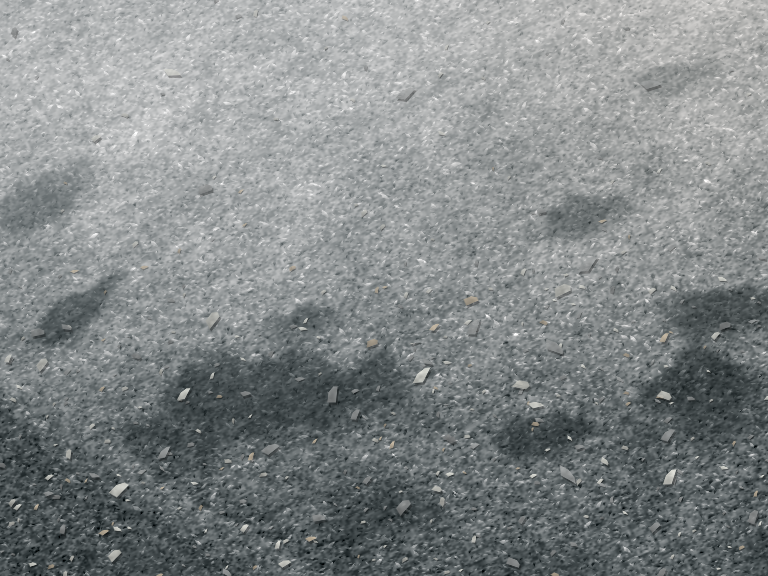
Give the GLSL for this texture, as a WebGL 2 fragment shader.

```glsl
#version 300 es
precision highp float;
// Hazy slope of dark shale gravel with shaded hollows, a near ridge and pale stones.
uniform vec2 u_resolution;
out vec4 fragColor;

const float SLOPE_DARK = 0.365, SLOPE_LIGHT = 0.715; // brightness at the foot and in the haze
const float HAZE_TILT = 0.15;                        // haze loss towards the right
const float FLAKE_ANGLE = 0.45;                      // common lie of the flakes
const float FLAKE_CONTRAST = 0.40, GRIT_CONTRAST = 0.42;
const float RIDGE_HEIGHT = 0.34, RIDGE_FALL = 0.60;
const vec3 COOL_SHADE = vec3(-0.023, 0.007, 0.015);
const vec3 WARM_HAZE = vec3(0.010, 0.0, -0.010);
const vec3 CHALK = vec3(0.84, 0.84, 0.81);
const vec3 SANDSTONE = vec3(0.76, 0.70, 0.61);
const vec3 SLATE = vec3(0.58, 0.59, 0.59);
// Hollows: centre xy, radii xy, in canvas heights
const int HOLLOW_COUNT = 9;
const vec4 HOLLOWS[HOLLOW_COUNT] = vec4[](
    vec4(0.09, 0.65, 0.20, 0.06), vec4(0.17, 0.48, 0.13, 0.04), vec4(0.53, 0.44, 0.11, 0.05),
    vec4(0.50, 0.28, 0.28, 0.15), vec4(1.25, 0.45, 0.16, 0.06), vec4(1.20, 0.31, 0.22, 0.08),
    vec4(0.94, 0.23, 0.15, 0.05), vec4(1.02, 0.63, 0.13, 0.05), vec4(1.18, 0.85, 0.11, 0.06));

vec3 hash3(vec2 cell, float seed) {
    uvec3 v = uvec3(ivec3(vec3(cell, seed)) + 4096) * 1664525u + 1013904223u;
    v.x += v.y * v.z; v.y += v.z * v.x; v.z += v.x * v.y;
    v ^= v >> 16u;
    v.x += v.y * v.z; v.y += v.z * v.x; v.z += v.x * v.y;
    return vec3(v >> 8u) * exp2(-24.0);
}

float noise(vec2 p, float seed) {
    vec2 i = floor(p), f = fract(p), e = vec2(0.0, 1.0);
    f = f * f * (3.0 - 2.0 * f);
    return mix(mix(hash3(i, seed).x, hash3(i + e.yx, seed).x, f.x),
               mix(hash3(i + e.xy, seed).x, hash3(i + e.yy, seed).x, f.x), f.y);
}

// Fractal noise centred on zero
float mottle(vec2 p, float seed) {
    float sum = -0.48, amp = 0.5;
    for (int i = 0; i < 5; i++) {
        sum += amp * noise(p, seed + float(i));
        p = p * 2.03 + 7.1;
        amp *= 0.5;
    }
    return sum;
}

vec2 rotate(vec2 p, float a) {
    return vec2(cos(a) * p.x + sin(a) * p.y, cos(a) * p.y - sin(a) * p.x);
}

// Scattered angular chips: x = coverage, y = tone, z = kind
vec3 chips(vec2 p, float scale, float density, float radius, float seed) {
    vec2 q = p * scale;
    float soft = 0.5 * scale / u_resolution.y;
    vec3 best = vec3(0.0);
    for (int k = 0; k < 9; k++) {
        vec2 id = floor(q) + vec2(k % 3 - 1, k / 3 - 1);
        vec3 place = hash3(id, seed), form = hash3(id, seed + 50.0);
        if (place.x > density) continue;
        vec2 offset = q - id - place.yz;
        float r = radius * mix(0.45, 1.0, form.z * form.z);
        vec2 c = rotate(offset, FLAKE_ANGLE + (form.x - 0.5) * 2.0);
        c.x += c.y * (form.y - 0.5) * 1.6;
        float d = max(max(abs(c.x) * 0.52, abs(c.y)), 0.5 * c.x + 0.75 * c.y) - r;
        float cover = smoothstep(-soft, soft, -d);
        float tone = form.y + 0.25 * clamp(offset.y / r, -1.0, 1.0);
        if (cover > best.x) best = vec3(cover, tone, fract(form.y * 17.0));
    }
    return best;
}

float hollowShade(vec2 p) {
    float ragged = 1.3 * mottle(p * 9.0, 11.0) + 0.5 * mottle(p * 34.0, 21.0);
    float shade = 0.0;
    for (int i = 0; i < HOLLOW_COUNT; i++) {
        vec4 h = HOLLOWS[i];
        float tilt = mix(0.9, 0.1, smoothstep(0.0, 0.5, h.x));
        vec2 q = rotate(p - h.xy, tilt) / h.zw;
        float softness = mix(0.9, 0.4, smoothstep(-0.5, 0.5, q.y));
        shade = max(shade, 1.0 - smoothstep(1.0 - softness, 1.0, length(q) + ragged));
    }
    // Loose dips across the foot
    float dips = smoothstep(-0.04, 0.22, mottle(p * vec2(4.0, 8.0), 25.0));
    shade = max(shade, 0.75 * dips * (1.0 - smoothstep(0.2, 0.58, p.y)));
    return shade * mix(0.42, 0.15, smoothstep(0.2, 0.95, p.y));
}

void main() {
    vec2 p = gl_FragCoord.xy / u_resolution.y, along = rotate(p, FLAKE_ANGLE);
    // Hazy slope with broad mottling and downhill streaks
    float haze = smoothstep(-0.03, 0.98, p.y - HAZE_TILT * (p.x - 0.6));
    float light = mix(SLOPE_DARK, SLOPE_LIGHT, haze) + 0.14 * mottle(p * 4.0, 31.0);
    light += 0.14 * mottle(along * vec2(9.0, 32.0), 41.0);
    float shade = hollowShade(p);
    light *= 1.0 - shade;
    // Gully and near ridge
    float ridge = RIDGE_HEIGHT - RIDGE_FALL * p.x - p.y + 0.05 * mottle(p * 9.0, 51.0);
    light *= 1.0 - 0.28 * exp(-abs(ridge) / 0.06) * smoothstep(0.05, 0.3, p.x);
    float nearLight = mix(0.43, 0.29, smoothstep(0.0, 0.10, ridge));
    light = mix(light, nearLight, smoothstep(-0.012, 0.012, ridge));
    // Grit and flakes, fading in haze and shade
    float clarity = mix(1.0, 0.55, haze) * (1.0 - 1.1 * shade);
    float grit = mix(noise(along * vec2(75.0, 130.0), 62.0), noise(along * vec2(190.0, 280.0), 61.0), 0.62);
    light += GRIT_CONTRAST * clarity * (grit - 0.5);
    vec3 fine = chips(p, 125.0, 0.60, 0.30, 71.0), coarse = chips(p, 62.0, 0.30, 0.22, 81.0);
    light += FLAKE_CONTRAST * clarity * (fine.x * (fine.y - 0.43) + coarse.x * (coarse.y - 0.32));
    vec3 color = light + COOL_SHADE * (1.0 - smoothstep(0.3, 0.95, light));
    color += WARM_HAZE * haze * smoothstep(0.5, 1.3, p.x);
    // Pale pebbles, then larger stones, each with a soft shadow
    float density = 0.20 * mix(1.0, 0.15, smoothstep(0.25, 0.75, p.y));
    for (int i = 0; i < 2; i++) {
        float scale = i == 0 ? 46.0 : 20.0, seed = 91.0 + 100.0 * float(i);
        vec3 stone = chips(p, scale, density, 0.16, seed);
        float shadow = chips(p + vec2(-0.05, 0.09) / scale, scale, density, 0.16, seed).x;
        color *= 1.0 - 0.3 * shadow * (1.0 - stone.x);
        vec3 body = stone.z < 0.45 ? CHALK : (stone.z < 0.6 ? SANDSTONE : SLATE);
        body *= 0.78 + 0.25 * stone.y + 0.2 * (noise(p * 130.0, 99.0) - 0.5);
        color = mix(color, body, stone.x * mix(0.9, 0.6, haze));
    }
    fragColor = vec4(clamp(color, 0.0, 1.0), 1.0);
}
```
